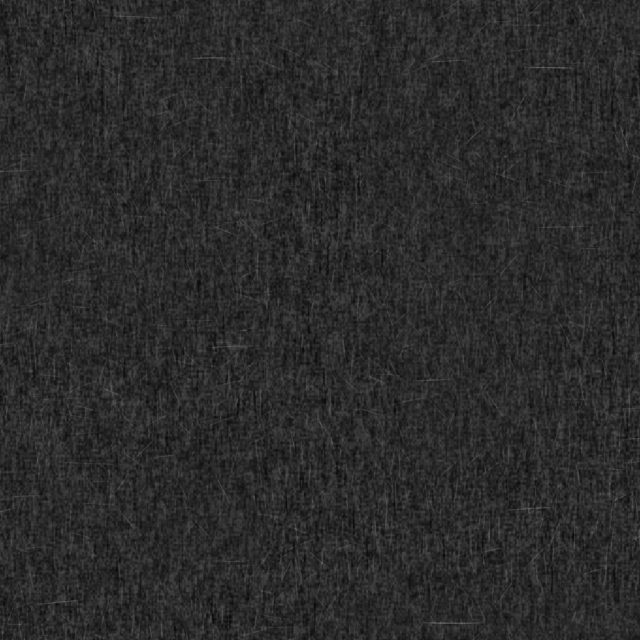
A Shadertoy shader for this texture:

```glsl
const float PI = 3.14159;
const vec3 CHARCOAL = vec3(0.160);

vec3 hash3(vec2 p) {
    vec3 q = fract(vec3(p.xyx) * vec3(0.1031, 0.1030, 0.0973));
    q += dot(q, q.yxz + 33.33);
    return fract((q.xxy + q.yzz) * q.zyx);
}

mat2 rotation(float angle) {
    float c = cos(angle), s = sin(angle);
    return mat2(c, s, -s, c);
}

// Smooth lattice noise centred on zero
float grain(vec2 p, float seed) {
    vec2 cell = floor(p), f = fract(p);
    f = f * f * (3.0 - 2.0 * f);
    cell += seed * 37.0 + 400.0;
    float low = mix(hash3(cell).x, hash3(cell + vec2(1, 0)).x, f.x);
    float high = mix(hash3(cell + vec2(0, 1)).x, hash3(cell + vec2(1, 1)).x, f.x);
    return mix(low, high, f.y) - 0.5;
}

// One tapered, slightly curved stroke per cell, running along y
float strokes(vec2 p, vec2 cells, float spread, float width, float rarity, float seed, float pixel) {
    vec2 home = floor(p * cells);
    float halfLength = 0.5 / cells.y;
    float total = 0.0;
    for (int j = -1; j <= 1; j++) {
        for (int i = -1; i <= 1; i++) {
            vec2 cell = home + vec2(i, j);
            vec3 place = hash3(cell + seed * 53.0 + 300.0);
            vec3 form = hash3(cell + seed * 71.0 + 700.0);
            vec2 d = p - (cell + place.xy) / cells;
            float along = d.y / halfLength;
            float lean = (place.z - 0.5) * spread;
            float bow = (form.z - 0.5) * spread * 0.35 * halfLength;
            float across = abs(d.x - lean * d.y - bow * along * along);
            float line = 1.0 - smoothstep(width * 0.4, width * 0.4 + pixel, across);
            float reach = mix(0.4, 1.0, form.y);
            float taper = 1.0 - smoothstep(0.3 * reach, reach, abs(along));
            total += line * taper * pow(form.x, rarity);
        }
    }
    return total;
}

// Fine woven grain, mostly vertical
float fibres(vec2 p) {
    float sum = 0.088 * grain(p * vec2(300.0, 62.0), 1.0);
    sum += 0.125 * grain(p * vec2(340.0, 250.0), 2.0);
    sum += 0.060 * grain(p * vec2(95.0, 310.0), 3.0);
    sum += 0.030 * grain(p * vec2(115.0, 15.0), 4.0);
    sum += 0.022 * grain(p * vec2(48.0, 34.0), 5.0);
    return sum;
}

// Hairline scratches turned through all directions
float hairlines(vec2 p, float pixel) {
    float total = 0.0;
    for (int i = 0; i < 8; i++) {
        float layer = float(i);
        vec2 q = rotation(0.2 + layer * PI / 8.0) * p;
        float patchy = smoothstep(-0.3, 0.35, grain(p * 8.0, 20.0 + layer));
        total += patchy * strokes(q, vec2(42.0, 13.0), 0.6, 0.0006, 2.0, 6.0 + layer, pixel);
    }
    return total;
}

void mainImage(out vec4 fragColor, in vec2 fragCoord) {
    vec2 uv = fragCoord / iResolution.xy;
    float pixel = 1.0 / min(iResolution.x, iResolution.y);

    // Broad patches decide where the surface is more worn
    float wear = smoothstep(-0.3, 0.35, grain(uv * vec2(6.0, 5.0), 13.0));

    float tone = fibres(uv) * mix(0.92, 1.1, wear);

    // Light strokes, upright then in all directions
    float upright = strokes(uv, vec2(110.0, 18.0), 0.5, 0.0008, 2.0, 15.0, pixel);
    upright += strokes(uv, vec2(80.0, 11.0), 0.3, 0.0008, 2.5, 19.0, pixel);
    tone += 0.080 * mix(0.6, 1.2, wear) * upright;
    tone += 0.095 * hairlines(uv, pixel);

    // A few bright sideways scratches
    vec2 sideways = rotation(PI * 0.5 - 0.04) * uv;
    tone += 0.220 * strokes(sideways, vec2(14.0, 8.0), 0.2, 0.0006, 22.0, 16.0, pixel);

    // Dark vertical streaks, thin then heavy
    tone -= 0.065 * mix(0.6, 1.3, wear) * strokes(uv, vec2(75.0, 13.0), 0.14, 0.0012, 2.0, 17.0, pixel);
    tone -= 0.060 * strokes(uv, vec2(18.0, 7.0), 0.06, 0.0030, 6.0, 18.0, pixel);

    // Shadows are gentler than highlights
    tone *= tone < 0.0 ? 0.88 : 1.0;
    fragColor = vec4(clamp(CHARCOAL + tone, 0.05, 0.55), 1.0);
}
```
